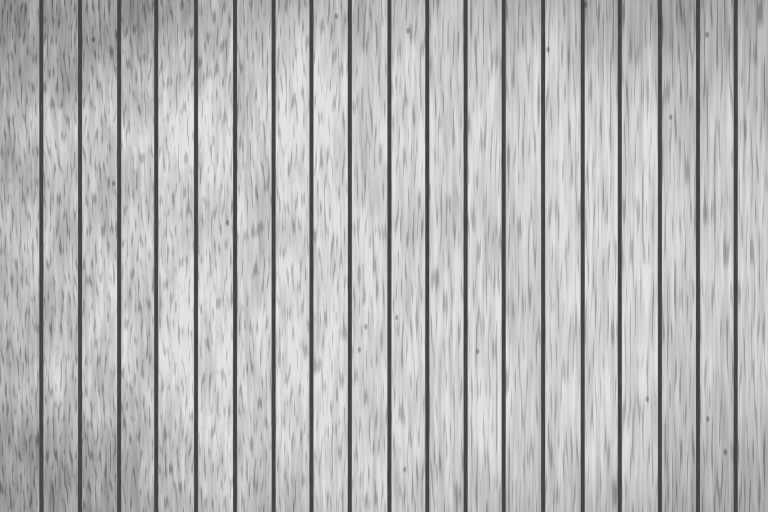
This texture is drawn by a WebGL 2 fragment shader. Its source:

```glsl
#version 300 es
precision highp float;
// Weathered grey deck: twenty upright boards parted by nineteen dark seams.
// Seams sit at a slightly jittered pitch; each board gets its own tone and
// stretched gradient noise for grain, pores and cloudy patches.

uniform vec2 u_resolution;
out vec4 outColor;

// Lengths are fractions of the canvas width.
const float FIRST_SEAM = 0.0534;
const float PITCH = 0.0503;
const float LAST_INDEX = 18.0;
const float SEAM_JITTER = 0.0030;
const float SEAM_HALF_WIDTH = 0.0026;

const vec3 SEAM_COLOR = vec3(0.27);
const vec3 WOOD_LIGHT = vec3(0.885);
const vec3 WOOD_DARK = vec3(0.40);

// Integer hash of a lattice point, two values in 0..1.
vec2 hash2(vec2 cell) {
    uvec2 v = uvec2(ivec2(cell)) * 1664525u + 1013904223u;
    v.x += v.y * 1664525u;
    v.y += v.x * 1664525u;
    v ^= v >> 16u;
    v.x += v.y * 1664525u;
    v.y += v.x * 1664525u;
    v ^= v >> 16u;
    return vec2(v & 65535u) / 65535.0;
}

float cornerSlope(vec2 cell, vec2 offset) {
    float angle = 6.2832 * hash2(cell).x;
    return dot(vec2(cos(angle), sin(angle)), offset);
}

// Gradient noise, roughly -0.7..0.7.
float gradientNoise(vec2 p) {
    vec2 i = floor(p), f = p - i;
    vec2 s = f * f * f * (f * (f * 6.0 - 15.0) + 10.0);
    vec2 e = vec2(1.0, 0.0);
    float low = mix(cornerSlope(i, f), cornerSlope(i + e.xy, f - e.xy), s.x);
    float high = mix(cornerSlope(i + e.yx, f - e.yx), cornerSlope(i + e.xx, f - e.xx), s.x);
    return mix(low, high, s.y);
}

float seamCenter(float index) {
    float jitter = hash2(vec2(index, 71.0)).x - 0.5;
    return FIRST_SEAM + index * PITCH + SEAM_JITTER * jitter;
}

// Darkness of the grain: broad bands, fine fibres and short dark pores.
float grainDarkness(vec2 p, float seed, float roughness) {
    vec2 shift = vec2(0.0, seed * 37.0);
    float bend = 0.005 * roughness * gradientNoise(p * vec2(18.0, 7.0) + shift);
    vec2 q = vec2(p.x + bend + 0.02 * roughness * p.y, p.y);
    float stretch = mix(0.6, 1.5, roughness);
    float bands = gradientNoise(q * vec2(110.0, 5.0 * stretch) + shift);
    float fibres = gradientNoise(q * vec2(210.0, 15.0 * stretch) + shift + 11.0);
    float pores = gradientNoise(q * vec2(310.0, 32.0 * stretch) + shift + 23.0);
    return 0.11 + 0.15 * bands + 0.24 * fibres
         + 0.36 * smoothstep(0.02, 0.50, pores);
}

// Cloudy stains, stronger where the wood is rough.
float stainDarkness(vec2 p, float seed, float roughness) {
    vec2 shift = vec2(seed * 0.6, seed * 5.3);
    float broad = gradientNoise(p * vec2(9.0, 7.0) + 4.0);
    float local = gradientNoise(p * vec2(32.0, 13.0) + shift);
    return mix(0.10, 0.24, roughness) * (broad + local);
}

// Rare small dark flecks, one candidate per grid cell.
float fleckMask(vec2 p, float pixel) {
    vec2 grid = p * 22.0;
    vec2 cell = floor(grid);
    vec2 center = 0.2 + 0.6 * hash2(cell + 300.0);
    float present = step(0.94, hash2(cell + 500.0).y);
    float d = length((grid - cell - center) * vec2(1.0, 0.6)) / 22.0;
    return present * (1.0 - smoothstep(0.001, 0.002 + pixel, d));
}

// Shade that grows toward the corners.
float vignette(vec2 uv) {
    vec2 c = (uv - vec2(0.54, 0.48)) * 2.0;
    return smoothstep(0.25, 2.1, dot(c, c));
}

void main() {
    vec2 p = gl_FragCoord.xy / u_resolution.x;
    vec2 uv = gl_FragCoord.xy / u_resolution;
    float pixel = 1.0 / u_resolution.x;

    // Nearest seam, and the board on this side of it.
    float index = clamp(floor((p.x - FIRST_SEAM) / PITCH + 0.5), 0.0, LAST_INDEX);
    float offset = p.x - seamCenter(index);
    float board = index + step(0.0, offset);

    // Wood: grain, stains, board tone and corner shade.
    float roughness = 1.0 - smoothstep(0.1, 0.75, uv.x);
    float boardTone = 0.10 * (hash2(vec2(board, 19.0)).y - 0.5);
    float darkness = grainDarkness(p, board, roughness)
                   + stainDarkness(p, board, roughness)
                   + boardTone + 0.46 * vignette(uv)
                   + 0.45 * fleckMask(p, pixel);
    vec3 color = mix(WOOD_LIGHT, WOOD_DARK, clamp(darkness, 0.0, 1.0));

    // Seam with smooth edges and a trace of grime.
    float grime = 0.04 * gradientNoise(p * vec2(400.0, 60.0));
    float soft = max(0.75 * pixel, 0.0007);
    float seam = 1.0 - smoothstep(-soft, soft, abs(offset) - SEAM_HALF_WIDTH);
    color = mix(color, SEAM_COLOR + grime, seam);

    outColor = vec4(color, 1.0);
}
```
